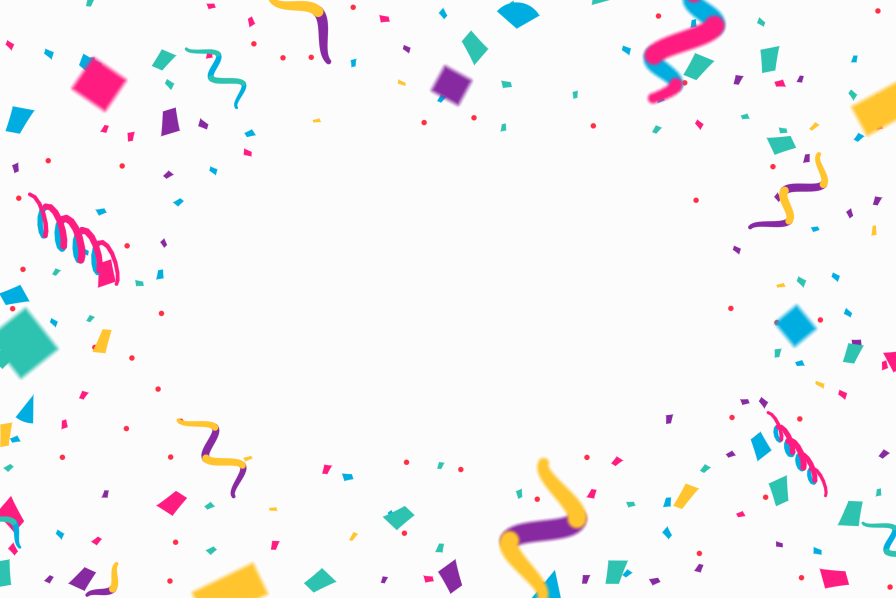
Reproduce this background procedurally as a Shadertoy shader.

```glsl
// Party confetti, curled ribbons and soft diamonds framing an empty pale centre.

const float TAU = 6.2831853;
const vec3 PINK = vec3(1.0, 0.11, 0.50);
const vec3 GOLD = vec3(1.0, 0.77, 0.18);
const vec3 PURPLE = vec3(0.53, 0.16, 0.63);
const vec3 TEAL = vec3(0.18, 0.76, 0.69);
const vec3 BLUE = vec3(0.0, 0.68, 0.88);

vec4 hash4(vec2 cell) {
    float n = dot(cell, vec2(127.1, 311.7));
    return fract(sin(n + vec4(0.0, 17.3, 41.9, 73.7)) * 43758.5);
}

mat2 rotation(float a) {
    return mat2(cos(a), -sin(a), sin(a), cos(a));
}

float boxDistance(vec2 q, vec2 halfSize) {
    vec2 d = abs(q) - halfSize;
    return length(max(d, 0.0)) + min(max(d.x, d.y), 0.0);
}

float segmentDistance(vec2 p, vec2 a, vec2 b) {
    vec2 ab = b - a;
    return length(p - a - ab * clamp(dot(p - a, ab) / dot(ab, ab), 0.0, 1.0));
}

// Lays a colour where the distance is negative; softness widens the edge.
void paint(inout vec3 col, vec3 ink, float d, float softness) {
    float edge = max(softness, 75.0 / iResolution.y);
    col = mix(col, ink, 1.0 - smoothstep(-edge, edge, d));
}

void diamond(inout vec3 col, vec2 p, vec2 centre, vec2 halfSize, float angle, vec3 ink) {
    paint(col, ink, boxDistance(rotation(angle) * (p - centre), halfSize) - 0.3, 0.6);
}

// Circular sector with its tip at apex, opening upward before rotation.
void wedge(inout vec3 col, vec2 p, vec2 apex, float radius, float spread, float angle) {
    vec2 q = rotation(angle) * (p - apex);
    float side = dot(vec2(abs(q.x), q.y), vec2(cos(spread), -sin(spread)));
    paint(col, BLUE, max(length(q) - radius, side), 0.0);
}

// Curl from a to b; each turn shows its front, then its back.
void ribbon(inout vec3 col, vec2 p, vec2 a, vec2 b, vec2 sway, float loop,
            float turns, float width, float softness, vec3 front, vec3 back) {
    float reach = 0.5 * length(b - a) + 2.0 * length(sway) + 4.0;
    if (length(p - 0.5 * (a + b)) > reach) return;
    float dFront = 1e3, dBack = 1e3;
    vec2 last = a;
    for (int i = 1; i <= 56; i++) {
        float t = float(i) / 56.0, th = TAU * turns * t;
        vec2 next = mix(a, b, t) + sway * (1.0 - cos(th))
                  + loop * vec2(-sway.y, sway.x) * sin(th);
        float d = segmentDistance(p, last, next) - width * (0.5 + 0.5 * sin(0.5 * TAU * t));
        if (sin(th - 0.01) > 0.0) dFront = min(dFront, d);
        else dBack = min(dBack, d);
        last = next;
    }
    paint(col, back, dBack, softness);
    paint(col, front, dFront, softness);
}

// One hashed paper scrap per cell, kept out of the central clearing.
void scatter(inout vec3 col, vec2 p, float cellSize, float size, float density, vec2 clearing) {
    vec2 cell = floor(p / cellSize);
    vec4 h = hash4(cell), k = hash4(cell + 57.0);
    vec2 centre = (cell + 0.5) * cellSize + (h.xy - 0.5) * (cellSize - 2.4 * size);
    vec2 e = abs(centre - vec2(74, 51)) / clearing;
    if (h.z > density || dot(e * e, e) < 1.0) return;

    vec2 q = rotation(TAU * h.w) * (p - centre);
    float pick = floor(k.x * 5.0);
    vec3 ink = pick < 1.0 ? PINK : pick < 2.0 ? GOLD : pick < 3.0 ? PURPLE : pick < 4.0 ? TEAL : BLUE;
    q.x += 0.25 * q.y;
    q.y *= 1.0 + 0.25 * q.x / size;
    vec2 halfSize = size * vec2(0.85, pick == 1.0 ? 0.36 : 0.55) * mix(0.7, 1.0, k.y);
    float d = boxDistance(q, halfSize);
    if (size < 1.0 && k.z < 0.3) {
        d = length(p - centre) - 0.45;
        ink = vec3(1.0, 0.18, 0.27);
    }
    paint(col, ink, d, 0.0);
}

void mainImage(out vec4 fragColor, in vec2 fragCoord) {
    vec2 p = fragCoord / iResolution.xy * vec2(150, 100);
    vec3 col = vec3(0.99);

    // Paper scraps, small to large
    scatter(col, p, 6.3, 0.95, 0.6, vec2(45, 27));
    scatter(col, p + 3.0, 12.5, 2.7, 0.48, vec2(49, 34));

    // Blue fans
    wedge(col, p, vec2(86.5, 95.2), 4.4, 0.95, -0.1);
    wedge(col, p, vec2(5.6, 34), 4.8, 0.33, 2.8);
    wedge(col, p, vec2(92.9, 4.7), 6.0, 0.45, 2.9);

    // Crisp streamers
    ribbon(col, p, vec2(45.5, 100), vec2(55, 89.7), vec2(1.5, 1.6), 0.0, 1.0, 0.9, 0.0, GOLD, PURPLE);
    ribbon(col, p, vec2(31.2, 91.8), vec2(39.6, 82), vec2(1.6, 0.8), 0.0, 2.0, 0.5, 0.0, TEAL, BLUE);
    ribbon(col, p, vec2(29.9, 29.7), vec2(39.1, 17), vec2(1.9, 1), 0.0, 2.0, 0.65, 0.0, GOLD, PURPLE);
    ribbon(col, p, vec2(137.1, 74.2), vec2(125.6, 62), vec2(1.8, -1), 0.0, 2.0, 0.7, 0.0, GOLD, PURPLE);
    ribbon(col, p, vec2(19.5, 5.7), vec2(14.6, 0.5), vec2(0.9, -0.8), 0.0, 1.0, 0.6, 0.0, GOLD, PURPLE);
    ribbon(col, p, vec2(-2, 13.7), vec2(3.3, 8.5), vec2(0.8), 0.0, 1.0, 0.5, 0.0, TEAL, BLUE);
    ribbon(col, p, vec2(144.5, 12.5), vec2(152.5, 3), vec2(1.6, 0.8), 0.0, 2.0, 0.5, 0.0, TEAL, BLUE);

    // Tight coils
    ribbon(col, p, vec2(5, 67.5), vec2(18.5, 58.5), vec2(0.5, -3), 0.35, 4.5, 0.6, 0.0, PINK, BLUE);
    ribbon(col, p, vec2(128.6, 31), vec2(137, 20.5), vec2(0.6, -1.7), 0.4, 4.5, 0.5, 0.0, PINK, BLUE);

    // Out-of-focus diamonds and streamers
    diamond(col, p, vec2(16.6, 85.9), vec2(3.1, 2.9), -0.6, PINK);
    diamond(col, p, vec2(75.6, 85.7), vec2(2.3, 2.1), -0.5, PURPLE);
    diamond(col, p, vec2(3.9, 42.6), vec2(4.1, 3.7), -0.9, TEAL);
    diamond(col, p, vec2(133.2, 45.5), vec2(2.3, 2.1), -0.88, BLUE);
    diamond(col, p, vec2(149, 82.5), vec2(5.6, 2.5), 0.5, GOLD);
    diamond(col, p, vec2(38.5, 0.8), vec2(5.4, 2.6), 0.45, GOLD);
    ribbon(col, p, vec2(126, 105.5), vec2(111.7, 83.5), vec2(-3.4, 0.1), 0.0, 2.2, 1.7, 0.5, PINK, BLUE);
    ribbon(col, p, vec2(91, 22.5), vec2(82.4, 3), vec2(4.2, -1.5), 0.0, 1.5, 1.7, 0.5, GOLD, PURPLE);

    fragColor = vec4(col, 1.0);
}
```
